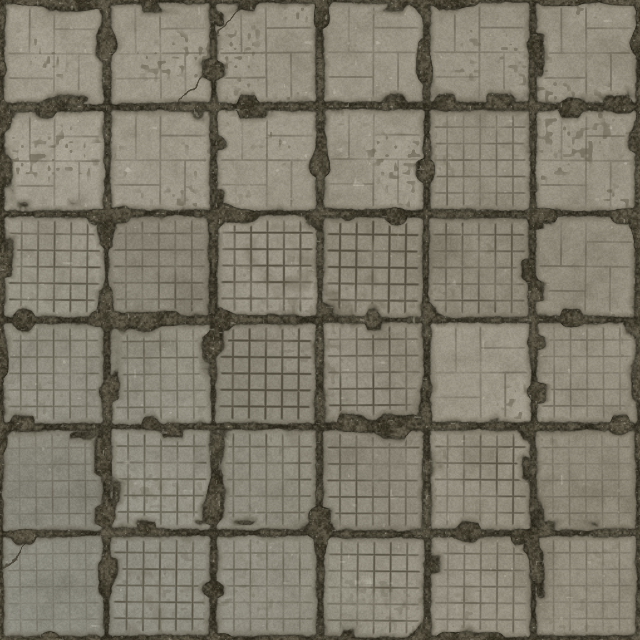
Write a Shadertoy shader that draws this texture.

```glsl
#define TILES 6.0
#define TILE_HALF 0.463
#define CORNER_RADIUS 0.025
#define GROOVE_HALF 0.011
#define EDGE_ROUGHNESS 0.045
#define CHIP_DEPTH 0.07
#define BROKEN_SHARE 0.16
#define CRACKED_SHARE 0.12
#define STONE_LIGHT vec3(0.645, 0.625, 0.565)
#define STONE_DARK vec3(0.500, 0.478, 0.418)
#define SOIL_LIGHT vec3(0.370, 0.350, 0.285)
#define SOIL_DARK vec3(0.215, 0.198, 0.145)

float hash(vec2 p) {
    vec3 q = fract(vec3(p.xyx) * 0.1031);
    q += dot(q, q.yzx + 33.33);
    return fract((q.x + q.y) * q.z);
}

float noise(vec2 p) {
    vec2 i = floor(p), f = fract(p);
    f = f * f * (3.0 - 2.0 * f);
    return mix(mix(hash(i), hash(i + vec2(1, 0)), f.x),
               mix(hash(i + vec2(0, 1)), hash(i + vec2(1, 1)), f.x), f.y);
}

float fbm(vec2 p) {
    float sum = 0.0, amp = 0.5;
    for (int i = 0; i < 4; i++) {
        sum += amp * noise(p);
        p = p * 2.03 + 17.3;
        amp *= 0.5;
    }
    return sum / 0.9375;
}

float roundedBox(vec2 p, vec2 halfSize, float radius) {
    vec2 q = abs(p) - halfSize + radius;
    return length(max(q, 0.0)) + min(max(q.x, q.y), 0.0) - radius;
}

// Distances to the upright and level grooves of a six by six grid
vec2 gridGrooves(vec2 t) {
    return abs(fract(t * 6.0 + 0.5) - 0.5) / 6.0;
}

// Distance to the joints of paired bricks, turned in alternate quarters
float weaveGrooves(vec2 t) {
    vec2 block = floor(t * 2.0), local = fract(t * 2.0);
    vec2 rim = min(local, 1.0 - local);
    float across = mod(block.x + block.y, 2.0) > 0.5 ? local.x : local.y;
    return min(min(rim.x, rim.y), abs(across - 0.5)) * 0.5;
}

bool isWeave(vec2 id) {
    bool swapped = id == vec2(4, 4) || id == vec2(5, 3) || id == vec2(4, 2);
    return (id.y > 3.5) != swapped;
}

void mainImage(out vec4 fragColor, in vec2 fragCoord) {
    vec2 pos = fragCoord / iResolution.xy * TILES;
    float px = TILES / iResolution.y;
    vec2 id = floor(pos);
    vec2 rnd = vec2(hash(id + 3.1), hash(id + 41.7));
    vec2 rnd2 = vec2(hash(id + 73.3), hash(id + 97.9));

    // Slightly shifted and turned slab
    vec2 p = fract(pos) - 0.5 - (rnd - 0.5) * 0.022;
    p += vec2(-p.y, p.x) * (rnd2.x - 0.5) * 0.025;
    float broad = fbm(pos * 2.2 + 5.0);
    float medium = fbm(pos * 8.0 + 31.0);
    float fine = noise(pos * 42.0);
    float grain = noise(pos * 85.0) - 0.5;

    // Ragged outline, chips and broken corners
    float d = roundedBox(p, vec2(TILE_HALF), CORNER_RADIUS);
    d += (medium - 0.5) * EDGE_ROUGHNESS + (fine - 0.5) * 0.010;
    d += CHIP_DEPTH * smoothstep(0.60, 0.82, noise(pos * 4.3 + 60.0));
    vec2 corner = vec2(rnd.x < 0.5 ? -1.0 : 1.0, rnd.y < 0.5 ? -1.0 : 1.0);
    float diagonal = dot(p, corner) * 0.7071 + (medium - 0.5) * 0.10;
    if (rnd2.y < BROKEN_SHARE) d = max(d, diagonal - 0.56);

    // Soiled joints with grit
    vec3 soil = mix(SOIL_DARK, SOIL_LIGHT, smoothstep(0.2, 0.8, medium * 0.6 + fine * 0.4));
    soil += grain * 0.10 + 0.14 * smoothstep(0.86, 0.97, noise(pos * 34.0 + 9.0));

    // Mottled concrete, cooler in the lower left
    bool weave = isWeave(id);
    float tone = 0.5 + (broad - 0.5) * 0.9 + (medium - 0.5) * 0.6 + (rnd.x - 0.5) * 0.35;
    vec3 stone = mix(STONE_DARK, STONE_LIGHT, clamp(tone + (weave ? 0.18 : 0.0), 0.0, 1.1));
    stone += vec3(-0.025, -0.008, 0.010) * smoothstep(5.0, 0.0, length(pos));
    stone += grain * 0.055 + (fine - 0.5) * 0.025;

    // Dirt is heaviest around the middle and varies from slab to slab
    float centre = exp(-0.35 * dot(id - vec2(2.4, 2.6), id - vec2(2.4, 2.6)));
    float dirt = clamp(0.22 + 0.45 * rnd2.x + 0.45 * centre, 0.0, 1.0);
    float stain = smoothstep(0.50, 0.80, medium * 0.6 + broad * 0.4);
    stone = mix(stone, SOIL_LIGHT, stain * (weave ? 0.25 : dirt * 0.55));

    // Grooves fade where they are worn or filled
    vec2 t = p / (2.0 * TILE_HALF) + 0.5;
    float inside = smoothstep(-0.025, -0.055, d);
    float soft = max(px, 0.007);
    float wear = smoothstep(0.20, 0.75, fbm(pos * 3.1 + 80.0));
    float groove;
    if (weave) {
        float line = 1.0 - smoothstep(0.0, soft + 0.004, weaveGrooves(t) - 0.003);
        groove = line * (0.16 + 0.28 * wear);
    } else {
        vec2 g = 1.0 - smoothstep(-soft, soft, gridGrooves(t) - GROOVE_HALF * mix(0.55, 1.0, dirt));
        vec2 patchy = vec2(noise(pos * vec2(6.0, 3.0)), noise(pos * vec2(3.0, 6.0) + 20.0));
        g *= clamp(dirt * (0.25 + 0.6 * patchy + 0.65 * wear), 0.0, 0.92);
        groove = max(g.x, g.y);
    }
    stone = mix(stone, mix(SOIL_DARK, SOIL_LIGHT, 0.55), groove * inside);

    // Pits, pale flecks and cracks
    float pitted = smoothstep(0.50, 0.70, broad) * (weave ? 0.55 : 0.25);
    stone = mix(stone, SOIL_LIGHT, pitted * smoothstep(0.68, 0.85, noise(pos * 24.0 + 50.0)));
    stone += 0.08 * smoothstep(0.93, 0.99, noise(pos * 15.0 + 11.0));
    if (rnd2.x < CRACKED_SHARE) {
        float crack = 1.0 - smoothstep(0.003, 0.003 + soft, abs(diagonal - 0.45));
        stone = mix(stone, SOIL_DARK, crack * 0.75);
    }

    // Grimy rim, then slab over joint
    float rim = smoothstep(-0.060, 0.0, d);
    stone = mix(stone, SOIL_LIGHT, rim * (0.20 + 0.45 * medium));
    float edge = max(px, 0.009);
    vec3 color = mix(stone, soil, smoothstep(-edge, edge, d));
    color *= 1.0 - 0.18 * smoothstep(0.035, 0.0, abs(d - 0.012));
    fragColor = vec4(clamp(color, 0.0, 1.0), 1.0);
}
```
